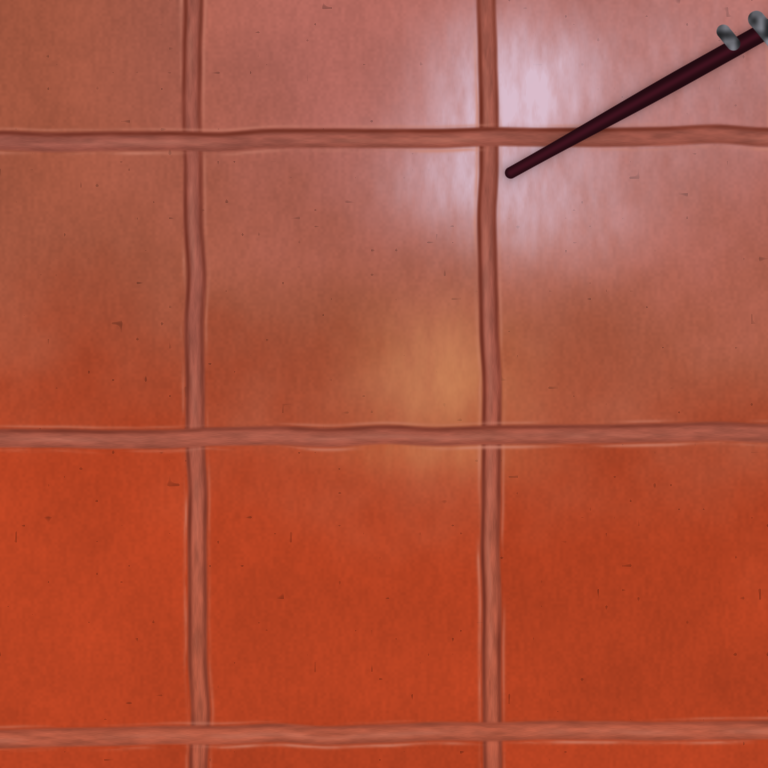
This texture is drawn by a Shadertoy shader. Its source:

```glsl
// Glossy terracotta floor tiles with worn mortar joints, and a dark rod lying on top.
// A slightly skewed square grid gives signed distances to the joints; value noise
// adds wear and mottling, and Gaussian spots add the light reflected by the glaze.

const vec2 PITCH = vec2(0.3835, 0.3870);      // tile spacing
const vec2 CROSSING = vec2(0.2555, 0.4320);   // one crossing of two joints
const float JOINT_HALF = 0.0125;

const vec3 RED_CLAY = vec3(0.69, 0.25, 0.13);
const vec3 BROWN_CLAY = vec3(0.64, 0.34, 0.25);
const vec3 ROSE_CLAY = vec3(0.67, 0.39, 0.35);
const vec3 MORTAR_LOW = vec3(0.68, 0.34, 0.25);
const vec3 MORTAR_HIGH = vec3(0.60, 0.33, 0.28);
const vec3 CREVICE = vec3(0.42, 0.17, 0.12);
const vec3 RIM = vec3(0.80, 0.52, 0.44);
const vec3 COOL_LIGHT = vec3(0.87, 0.77, 0.84);
const vec3 WARM_LIGHT = vec3(0.84, 0.56, 0.37);
const vec3 ROD = vec3(0.17, 0.05, 0.08);
const vec3 METAL = vec3(0.34, 0.34, 0.36);

float hash(vec2 p) {
    vec3 q = fract(vec3(p.xyx) * 0.1031);
    q += dot(q, q.yzx + 33.33);
    return fract((q.x + q.y) * q.z);
}

float noise(vec2 p) {
    vec2 i = floor(p), f = fract(p);
    f *= f * (3.0 - 2.0 * f);
    return mix(mix(hash(i), hash(i + vec2(1, 0)), f.x),
               mix(hash(i + vec2(0, 1)), hash(i + vec2(1, 1)), f.x), f.y);
}

float fbm(vec2 p) {
    float sum = 0.0, amp = 0.5;
    for (int i = 0; i < 4; i++) {
        sum += amp * noise(p);
        p = p * 2.03 + 17.0;
        amp *= 0.5;
    }
    return sum;
}

float spot(vec2 p, vec2 centre, vec2 size) {
    vec2 q = (p - centre) / size;
    return exp(-dot(q, q));
}

float ridge(float d, float centre, float width) {
    float q = (d - centre) / width;
    return exp(-q * q);
}

float segment(vec2 p, vec2 a, vec2 b) {
    vec2 pa = p - a, ba = b - a;
    return length(pa - ba * clamp(dot(pa, ba) / dot(ba, ba), 0.0, 1.0));
}

// Clay runs from red in the lower left to rose at the top; each tile differs a little.
vec3 clay(vec2 uv, vec2 tile) {
    float mottle = fbm(uv * 9.0 + tile * 5.0) - 0.47;
    float height = uv.y + 0.28 * (min(uv.x, 0.55) - 0.55) + 0.22 * mottle;
    vec3 col = mix(RED_CLAY, BROWN_CLAY, smoothstep(0.24, 0.58, height));
    col = mix(col, ROSE_CLAY, smoothstep(0.50, 0.85, height) * smoothstep(0.0, 0.45, uv.x));
    float grain = noise(uv * vec2(190.0, 70.0)) + noise(uv * 260.0) - 1.0;
    float pit = smoothstep(0.94, 1.0, noise(uv * 95.0 + 40.0));
    return col * (1.0 + 0.06 * (hash(tile + 9.0) - 0.5) + 0.16 * mottle + 0.05 * grain - 0.2 * pit);
}

vec3 addGloss(vec3 col, vec2 uv, vec2 tile) {
    vec2 p = uv + 0.02 * (vec2(hash(tile), hash(tile + 31.0)) - 0.5);
    float streak = 0.65 + 0.7 * fbm(uv * vec2(75.0, 28.0));
    float cool = 0.80 * spot(p, vec2(0.67, 0.89), vec2(0.10, 0.09))
               + 0.50 * spot(p, vec2(0.59, 0.77), vec2(0.10, 0.07))
               + 0.45 * spot(p, vec2(0.71, 0.73), vec2(0.13, 0.08))
               + 0.28 * spot(p, vec2(0.88, 0.90), vec2(0.20, 0.14));
    float warm = 0.60 * spot(p, vec2(0.57, 0.51), vec2(0.11, 0.09))
               + 0.30 * spot(p, vec2(0.55, 0.40), vec2(0.12, 0.03));
    col = mix(col, WARM_LIGHT, min(warm * streak, 0.9));
    return mix(col, COOL_LIGHT, min(cool * streak, 0.9));
}

// d: signed distance across the joint; lines: strength of the lower and upper crevice.
vec3 addJoint(vec3 col, float d, vec2 along, vec2 lines, float height) {
    float wear = fbm(along + 3.0);
    vec3 mortar = mix(MORTAR_LOW, MORTAR_HIGH, smoothstep(0.1, 0.7, height));
    mortar *= 0.84 + 0.34 * fbm(along * 3.0);
    float rims = ridge(d, -JOINT_HALF - 0.003, 0.0028) + 0.6 * ridge(d, JOINT_HALF + 0.003, 0.0025);
    col = mix(col, RIM, rims * smoothstep(0.25, 0.75, wear) * 0.65);
    col = mix(col, mortar, 1.0 - smoothstep(JOINT_HALF - 0.003, JOINT_HALF + 0.002, abs(d)));
    float cracks = lines.x * ridge(d, -0.0100, 0.0030) + lines.y * ridge(d, 0.0100, 0.0032);
    col = mix(col, CREVICE, min(cracks * (0.5 + wear), 1.0));
    return mix(col, RIM, 0.28 * ridge(d, -0.002, 0.004) * smoothstep(0.3, 0.7, wear));
}

// Tapered rod with a small metal clamp near the right border.
vec3 addRod(vec3 col, vec2 uv, float px) {
    vec2 tip = vec2(0.665, 0.775), end = vec2(1.02, 0.973);
    float radius = mix(0.0075, 0.0115, smoothstep(tip.x, 0.9, uv.x));
    float d = segment(uv, tip, end) - radius;
    col *= 1.0 - 0.22 * exp(-max(d, 0.0) / 0.006);
    vec3 shade = ROD * (0.75 + 0.7 * ridge(d, -radius, 0.005));
    col = mix(col, shade, 1.0 - smoothstep(-px, px, d));
    float clamp1 = segment(uv, vec2(0.942, 0.959), vec2(0.955, 0.943)) - 0.009;
    float clamp2 = segment(uv, vec2(0.985, 0.975), vec2(1.01, 0.945)) - 0.011;
    vec3 metal = METAL * (0.35 + 1.2 * noise(uv * 110.0));
    return mix(col, metal, 1.0 - smoothstep(-px, px, min(clamp1, clamp2)));
}

void mainImage(out vec4 fragColor, in vec2 fragCoord) {
    vec2 uv = fragCoord / iResolution.xy;
    vec2 grid = uv - CROSSING + 0.010 * vec2(uv.y - 0.5, 0.5 - uv.x);
    grid += 0.006 * (vec2(noise(uv.yx * vec2(14, 3)), noise(uv * vec2(14, 3) + 8.0)) - 0.5);
    vec2 tile = floor(grid / PITCH);
    vec2 d = (fract(grid / PITCH + 0.5) - 0.5) * PITCH;

    vec3 col = addGloss(clay(uv, tile), uv, tile);
    col = addJoint(col, d.x, uv * vec2(60, 12), vec2(0.75, 0.55), uv.y);
    col = addJoint(col, d.y, uv * vec2(12, 60) + 50.0, vec2(0.20, 0.30 + 0.5 * uv.y), uv.y);
    col = addRod(col, uv, 1.0 / iResolution.y);
    fragColor = vec4(col, 1.0);
}
```
